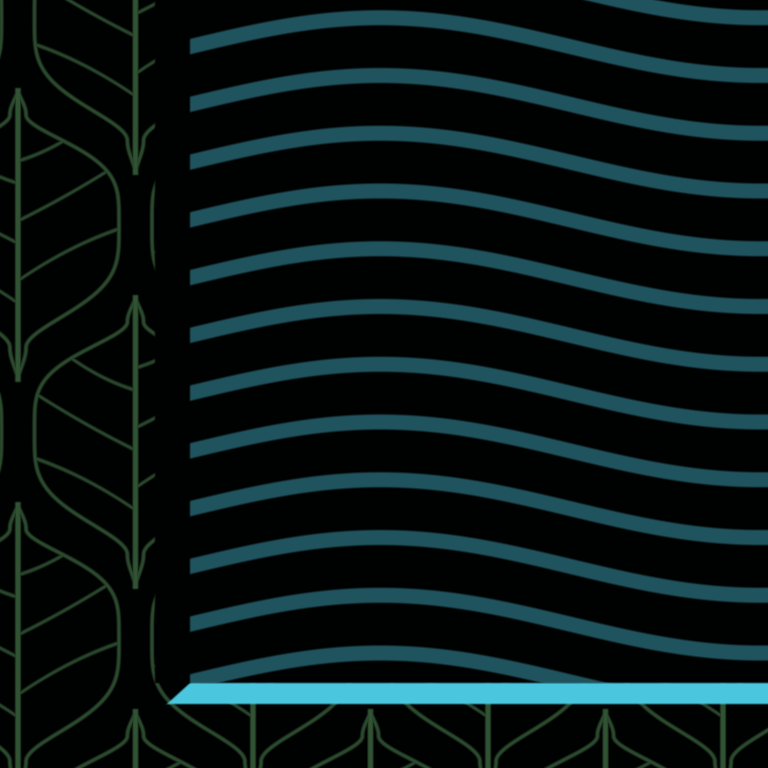
Reproduce this background procedurally as a three.js fragment shader.

```glsl
varying vec2 vUv;

#define SOFT 0.002
#define TILE vec2(0.306, 0.539)
#define LEAF_CENTER vec2(0.0234, 0.694)
#define LEAF_SIZE vec2(0.1315, 0.1914)
#define LEAF_EDGE 0.2018
#define WAVE_LEFT 0.2474
#define WAVE_PITCH 0.0752
#define WAVE_CREST vec2(0.495, 0.1497)
#define WAVE_HALF_WIDTH 0.0098
#define BAR_TOP 0.1107
#define BAR_BOTTOM 0.0833

const float PI = 3.14159;
const vec3 BACKDROP = vec3(0.0, 0.004, 0.004);
const vec3 LEAF_GREEN = vec3(0.19, 0.325, 0.20);
const vec3 WAVE_TEAL = vec3(0.122, 0.325, 0.365);
const vec3 BAR_CYAN = vec3(0.29, 0.78, 0.87);

float fill(float d) {
  return 1.0 - smoothstep(-SOFT, SOFT, d);
}

float stroke(float d, float halfWidth) {
  return fill(abs(d) - halfWidth);
}

// Half width of a leaf; t runs from -1 at the top tip to 1 at the bottom
float leafProfile(float t) {
  t = clamp(t, -1.0, 1.0);
  float x = (t + 0.07) / (1.0 + 0.07 * t);
  float s = 1.0 - x * x;
  float body = smoothstep(0.37, 1.0, s);
  float tip = smoothstep(0.0, 0.37, s);
  return LEAF_SIZE.x * (0.92 * body + 0.08 * tip);
}

float leaf(vec2 p) {
  float t = -p.y / LEAF_SIZE.y;
  float across = abs(p.x);
  float inLength = fill(abs(p.y) - LEAF_SIZE.y);

  // Outline, with its distance corrected for slope
  float h = 0.01;
  float slope = (leafProfile(t + h) - leafProfile(t - h)) / (2.0 * h * LEAF_SIZE.y);
  float edge = (across - leafProfile(t)) / sqrt(1.0 + slope * slope);
  float ink = 0.88 * stroke(edge, 0.0025);

  // Veins, staggered between the two sides
  float veins = 0.0;
  float stagger = p.x < 0.0 ? 0.029 : 0.0;
  for (int i = 0; i < 3; i++) {
    float k = float(i);
    float root = LEAF_SIZE.y - 0.095 - 0.078 * k - stagger;
    float rise = across * (0.55 + 1.9 * (1.3 - k) * (across - 0.104));
    veins = max(veins, stroke((p.y - root - rise) * 0.87, 0.0022));
  }
  ink = max(ink, 0.85 * veins * fill(edge));

  // Stem
  ink = max(ink, stroke(p.x, 0.0036));
  return ink * inLength;
}

// Half-drop repeat of leaves
float leafPattern(vec2 p) {
  vec2 q = p - LEAF_CENTER;
  vec2 a = mod(q + 0.5 * TILE, TILE) - 0.5 * TILE;
  vec2 b = mod(q, TILE) - 0.5 * TILE;
  return max(leaf(a), leaf(b));
}

float waves(vec2 p) {
  float amplitude = 0.5 * WAVE_PITCH;
  float phase = PI * (p.x - WAVE_CREST.x) / WAVE_CREST.x;
  float y = p.y - WAVE_CREST.y + amplitude * (1.0 - cos(phase));
  float slope = amplitude * PI / WAVE_CREST.x * sin(phase);
  float d = mod(y + 0.5 * WAVE_PITCH, WAVE_PITCH) - 0.5 * WAVE_PITCH;
  return stroke(d / sqrt(1.0 + slope * slope), WAVE_HALF_WIDTH);
}

void main() {
  vec2 p = vUv;
  vec3 color = BACKDROP;

  // Leaf border on the left and bottom
  float border = max(fill(p.x - LEAF_EDGE), fill(p.y - BAR_TOP));
  color = mix(color, LEAF_GREEN, leafPattern(p) * border);

  // Wave panel
  float panel = fill(WAVE_LEFT - p.x) * fill(BAR_TOP - p.y);
  color = mix(color, BACKDROP, panel);
  color = mix(color, WAVE_TEAL, waves(p) * panel);

  // Bright bar with a mitred left end
  float mitre = WAVE_LEFT - 1.1 * (BAR_TOP - p.y);
  float bar = fill(p.y - BAR_TOP) * fill(BAR_BOTTOM - p.y) * fill((mitre - p.x) * 0.67);
  color = mix(color, BAR_CYAN, bar);

  gl_FragColor = vec4(color, 1.0);
}
```
